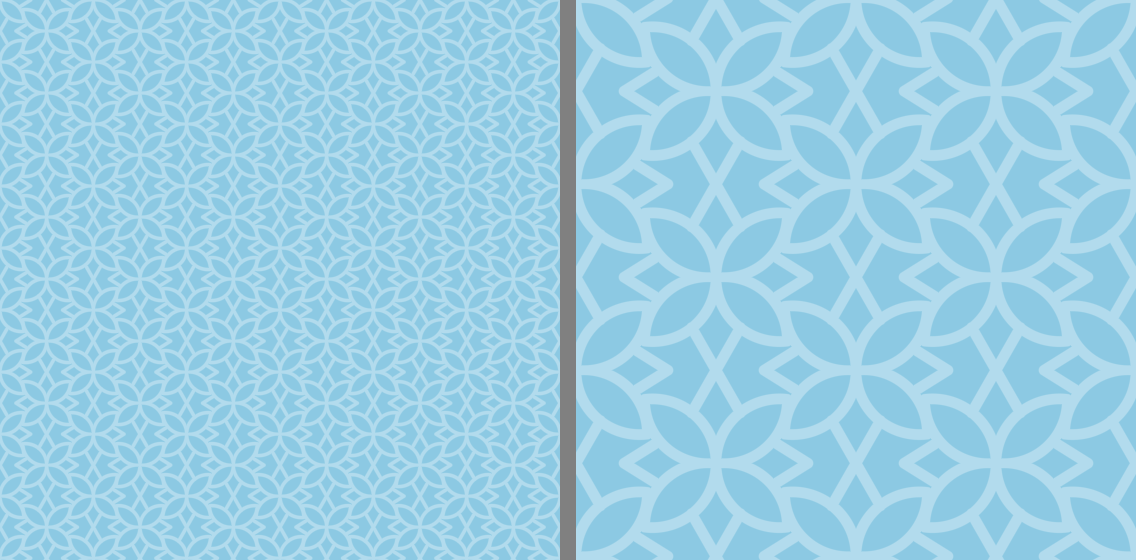
Left: the whole. Right: its middle third, enlarged.
A WebGL 2 fragment shader for this pattern:

```glsl
#version 300 es
precision highp float;

uniform vec2 u_resolution;
out vec4 outColor;

const vec3 GROUND_COLOR = vec3(0.55, 0.79, 0.89);
const vec3 LINE_COLOR = vec3(0.70, 0.86, 0.93);

// All lengths are fractions of the canvas.
const vec2 REPEATS = vec2(6.0, 9.03);
const float LINE_WIDTH = 0.0064;
const vec2 PETAL_TIP = vec2(0.0425, 0.0380);
const float PETAL_HALF_WIDTH = 0.0130;
const float SIDE_POINT = 0.0547;
const vec2 SIDE_JOIN = vec2(0.0339, 0.0130);
const vec2 UPPER_JOIN = vec2(0.0145, 0.0300);

float segmentDistance(vec2 p, vec2 a, vec2 b) {
    vec2 pa = p - a;
    vec2 ba = b - a;
    return length(pa - ba * clamp(dot(pa, ba) / dot(ba, ba), 0.0, 1.0));
}

// Distance to the outline of a leaf made of two arcs, from the origin to tip.
float leafDistance(vec2 p, vec2 tip, float halfWidth) {
    float halfLength = 0.5 * length(tip);
    vec2 axis = normalize(tip);
    vec2 q = abs(vec2(dot(p, vec2(axis.y, -axis.x)), dot(p, axis) - halfLength));
    float radius = (halfLength * halfLength + halfWidth * halfWidth) / (2.0 * halfWidth);
    float offset = radius - halfWidth;
    if ((q.y - halfLength) * offset > q.x * halfLength) {
        return length(q - vec2(0.0, halfLength));
    }
    return abs(length(q + vec2(offset, 0.0)) - radius);
}

// One flower, folded into its upper right quarter.
float flowerDistance(vec2 p, vec2 cell) {
    float d = leafDistance(p, PETAL_TIP, PETAL_HALF_WIDTH);
    d = min(d, segmentDistance(p, vec2(SIDE_POINT, 0.0), SIDE_JOIN));
    return min(d, segmentDistance(p, vec2(0.0, 0.5 * cell.y), UPPER_JOIN));
}

void main() {
    vec2 uv = gl_FragCoord.xy / u_resolution;
    vec2 p = vec2(uv.x, 1.0 - uv.y);
    vec2 cell = 1.0 / REPEATS;

    // Two interleaved grids of flowers, half a cell apart.
    float d = 1.0;
    for (int i = 0; i < 2; i++) {
        vec2 shifted = p / cell + 0.5 * float(i);
        vec2 local = abs(fract(shifted + 0.5) - 0.5) * cell;
        d = min(d, flowerDistance(local, cell));
    }

    // Smooth line edges over about one pixel.
    float blur = 0.8 / min(u_resolution.x, u_resolution.y);
    float line = 1.0 - smoothstep(-blur, blur, d - 0.5 * LINE_WIDTH);
    outColor = vec4(mix(GROUND_COLOR, LINE_COLOR, line), 1.0);
}
```
